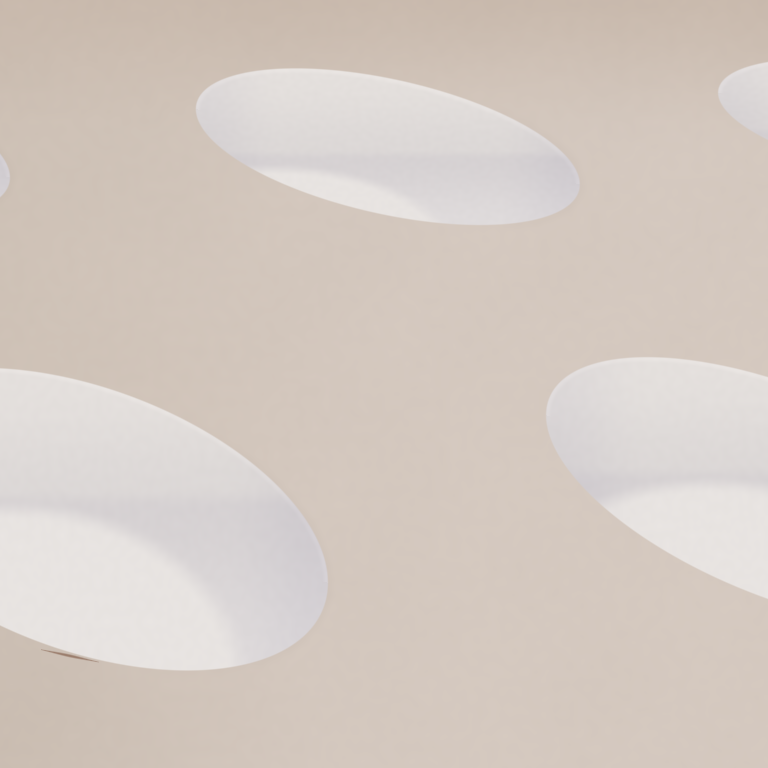
A Shadertoy shader for this pattern:

```glsl
vec2 hashGradient(vec2 cell) {
    float angle = 6.2832 * fract(sin(dot(cell, vec2(127.1, 311.7))) * 43758.5);
    return vec2(cos(angle), sin(angle));
}

float gradientNoise(vec2 p) {
    vec2 i = floor(p), f = p - i;
    vec2 u = f * f * f * (f * (f * 6.0 - 15.0) + 10.0);
    float a = dot(hashGradient(i), f);
    float b = dot(hashGradient(i + vec2(1, 0)), f - vec2(1, 0));
    float c = dot(hashGradient(i + vec2(0, 1)), f - vec2(0, 1));
    float d = dot(hashGradient(i + vec2(1, 1)), f - vec2(1, 1));
    return mix(mix(a, b, u.x), mix(c, d, u.x), u.y);
}

// Approximate signed distance to a sheared ellipse; q is in half-extents
float shearedEllipse(vec2 q, vec2 halfSize, float shear) {
    float s = sqrt(1.0 - shear * shear);
    vec2 v = vec2(q.x, (q.y - shear * q.x) / s);
    float k = max(length(v), 1e-3);
    vec2 slope = vec2(v.x - v.y * shear / s, v.y / s) / (k * halfSize);
    return (k - 1.0) / max(length(slope), 1e-3);
}

float segmentDistance(vec2 p, vec2 a, vec2 b) {
    vec2 ab = b - a;
    return length(p - a - ab * clamp(dot(p - a, ab) / dot(ab, ab), 0.0, 1.0));
}

// Plaster face: darker at the top, the left and the lower left corner
vec3 wallColour(vec2 p) {
    vec3 wall = mix(vec3(0.805, 0.755, 0.71), vec3(0.832, 0.785, 0.748),
                    smoothstep(-0.1, 0.7, p.x + 0.15 * p.y));
    wall = mix(vec3(0.785, 0.725, 0.675), wall, smoothstep(-0.03, 0.2, p.y));
    wall -= vec3(0.018, 0.02, 0.022) * smoothstep(0.45, 0.0, length(p - vec2(0.0, 1.0)));
    return wall + 0.006 * gradientNoise(p * 7.0) + 0.006 * gradientNoise(p * 60.0);
}

// Recess: back wall, soft horizontal shadow, shaded side and curved lit floor
vec3 recessColour(vec2 q, float row) {
    float horizon = mix(0.12, -0.12, row);
    vec3 back = mix(vec3(0.893, 0.876, 0.865), vec3(0.862, 0.845, 0.84),
                    smoothstep(-0.9, horizon, q.y));
    vec3 shade = mix(vec3(0.838, 0.82, 0.825), vec3(0.872, 0.856, 0.858),
                     smoothstep(horizon, 1.0, q.y));
    vec3 colour = mix(back, shade, smoothstep(horizon - 0.09, horizon + 0.05, q.y));
    vec2 floorCentre = mix(vec2(-0.6, 1.45), vec2(-0.3, 1.1), row);
    float floorEdge = length((q - floorCentre) / vec2(0.95, 1.18)) - 1.0;
    colour = mix(colour, vec3(0.908, 0.892, 0.882), smoothstep(0.05, -0.08, floorEdge));
    colour -= vec3(0.03, 0.03, 0.018) * smoothstep(0.55, 1.0, abs(q.x));
    return colour + 0.008 * gradientNoise(q * vec2(28.0, 14.0));
}

void mainImage(out vec4 fragColor, in vec2 fragCoord) {
    vec2 p = fragCoord / iResolution.xy;
    p.y = 1.0 - p.y;
    float soft = max(0.8 / iResolution.y, 0.0013);
    vec3 colour = wallColour(p);

    // Two staggered rows of openings, nearer and larger in the lower row
    for (int j = 0; j < 2; j++) {
        for (int i = -1; i < 2; i++) {
            float row = float(j), col = float(i), bend = col * col * (1.0 - row);
            vec2 centre = mix(vec2(0.505, 0.191), vec2(0.111, 0.676), row)
                        + col * mix(vec2(0.711, -0.01), vec2(0.906, -0.035), row)
                        - bend * vec2(0.031, 0.019);
            vec2 halfSize = mix(vec2(0.25, 0.102), vec2(0.316, 0.197), row)
                          - col * mix(vec2(0.0, 0.008), vec2(0.01, 0.021), row)
                          - bend * vec2(0.0, 0.008);
            float shear = mix(0.48, 0.42 + 0.15 * col, row);
            vec2 q = (p - centre) / halfSize;
            float d = shearedEllipse(q, halfSize, shear);

            vec3 recess = recessColour(q, row);
            recess += 0.02 * smoothstep(0.006, 0.0, abs(d + 0.002)) * step(q.y, shear * q.x);
            colour -= 0.012 * smoothstep(0.012, 0.0, d) * smoothstep(0.2, 1.0, q.x);
            colour = mix(colour, recess, smoothstep(soft, -soft, d));
        }
    }

    // Chipped brown sliver on the lower left rim
    float chip = segmentDistance(p, vec2(0.054, 0.846), vec2(0.128, 0.862));
    float chipWidth = 0.0016 * smoothstep(0.045, 0.0, abs(p.x - 0.09));
    colour = mix(colour, vec3(0.56, 0.43, 0.36),
                 0.8 * smoothstep(chipWidth + soft, chipWidth - soft, chip));

    fragColor = vec4(colour, 1.0);
}
```
